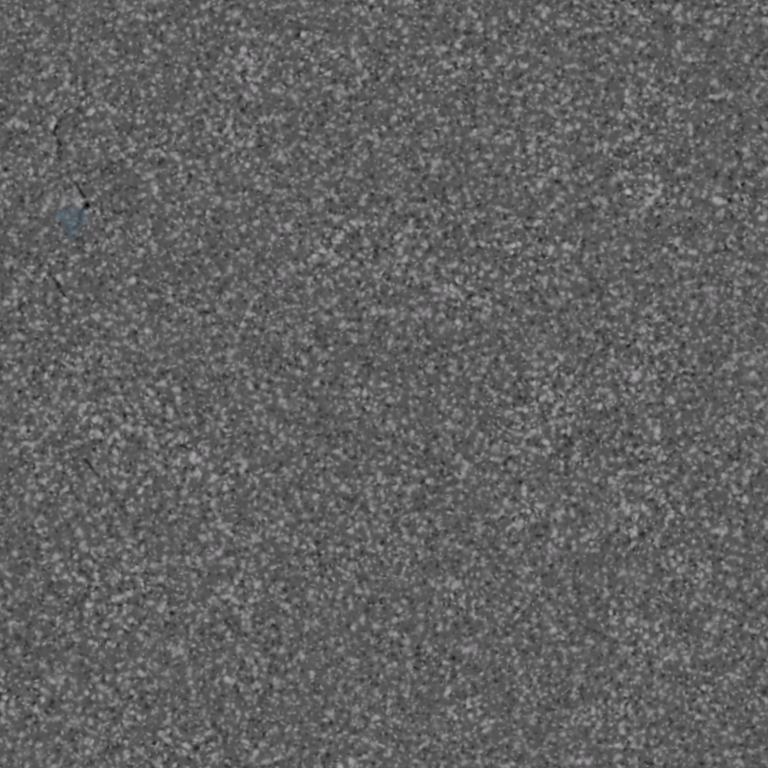
This texture is drawn by a Shadertoy shader. Its source:

```glsl
// Worn grey asphalt: dense pale grains and faint dark pits over a dark base,
// built by summing soft elongated spots in jittered cells at several scales.
// Slow patches vary the contrast; a broken crack with a bluish chip runs at left.

const vec3  STONE_TINT   = vec3(1.004, 0.991, 1.004);
const vec3  CHIP_COLOR   = vec3(0.33, 0.39, 0.43);
const float BASE_GREY    = 0.334;
const float GRAIN_FREQ   = 104.0;  // cells across the canvas
const float GRAIN_GAIN   = 0.27;
const float GRIT_FREQ    = 156.0;
const float GRIT_GAIN    = 0.19;
const float PIT_FREQ     = 128.0;
const float PIT_GAIN     = 0.14;
const float PATCH_FREQ   = 13.0;
const float PEBBLE_FREQ  = 34.0;
const float PEBBLE_GAIN  = 0.04;
const float CRACK_WIDTH  = 0.0028;
const vec2  CHIP_CENTER  = vec2(0.094, 0.713);
const float CHIP_RADIUS  = 0.021;

// Four random values from a cell and a layer seed
vec4 hash4(vec2 cell, float seed) {
    vec4 p = fract(vec4(cell.xyx, cell.y + seed) * vec4(0.1031, 0.1030, 0.0973, 0.1099) + seed * 0.137);
    p += dot(p, p.wzxy + 33.33);
    return fract((p.xxyz + p.yzzw) * p.zywx);
}

// Sum of soft oval spots, one per cell, with random size, turn and weight
float grains(vec2 p, float seed) {
    vec2 home = floor(p);
    float sum = 0.0;
    for (int y = -1; y <= 1; y++) {
        for (int x = -1; x <= 1; x++) {
            vec2 cell = home + vec2(x, y);
            vec4 place = hash4(cell, seed);
            vec4 shape = hash4(cell, seed + 17.0);
            vec2 d = p - cell - place.xy;
            float turn = 6.2832 * shape.x;
            vec2 axis = vec2(cos(turn), sin(turn));
            float longRadius = mix(0.32, 0.50, shape.y);
            float shortRadius = longRadius * mix(0.55, 0.95, shape.z);
            vec2 q = vec2(dot(d, axis) / longRadius, dot(d, vec2(-axis.y, axis.x)) / shortRadius);
            sum += pow(place.z, 1.5) * exp(-dot(q, q));
        }
    }
    return sum;
}

// Signed sideways distance to a wavering vertical crack
float crackOffset(vec2 uv) {
    float path = 0.090 + 0.019 * cos(37.0 * (uv.y - 0.73))
               + 0.004 * sin(95.0 * uv.y) + 0.002 * sin(241.0 * uv.y);
    return uv.x - path;
}

// Distance to a line segment
float segment(vec2 p, vec2 a, vec2 b) {
    vec2 ab = b - a;
    return length(p - a - ab * clamp(dot(p - a, ab) / dot(ab, ab), 0.0, 1.0));
}

// Gentle shoulder that keeps overlapping bright grains from glaring
float softenHighlights(float grey) {
    float excess = max(grey - 0.46, 0.0);
    return min(grey, 0.46) + excess / (1.0 + 2.5 * excess);
}

void mainImage(out vec4 fragColor, in vec2 fragCoord) {
    vec2 uv = fragCoord / iResolution.y;

    // Slow patches of stronger and weaker speckle
    float patchiness = grains(uv * PATCH_FREQ, 3.0);
    float contrast = 0.90 + 0.7 * min(patchiness, 0.5);

    // Pale grains, finer grit, dark pits and a few larger pebbles
    float light = GRAIN_GAIN * grains(uv * GRAIN_FREQ, 11.0)
                + GRIT_GAIN * grains(uv * GRIT_FREQ + 2.7, 61.0);
    float pits = PIT_GAIN * grains(uv * PIT_FREQ + 5.3, 29.0);
    float pebbles = smoothstep(0.6, 0.95, grains(uv * PEBBLE_FREQ, 47.0));
    float grey = BASE_GREY + contrast * (light - pits) + PEBBLE_GAIN * pebbles;
    grey = softenHighlights(grey);

    // Broken crack with a pale rim, and a short nick lower down
    float offset = crackOffset(uv);
    float span = smoothstep(0.58, 0.61, uv.y) * (1.0 - smoothstep(0.88, 0.91, uv.y));
    float broken = smoothstep(-0.8, 0.5, sin(61.0 * uv.y + 1.0) + 0.6 * sin(143.0 * uv.y));
    float crack = span * broken * exp(-pow(offset / CRACK_WIDTH, 2.0));
    float rim = span * broken * exp(-pow((offset + 2.5 * CRACK_WIDTH) / CRACK_WIDTH, 2.0));
    float nick = exp(-pow(segment(uv, vec2(0.111, 0.402), vec2(0.129, 0.379)) / CRACK_WIDTH, 2.0));
    grey += 0.05 * rim - 0.17 * max(crack, nick);

    // Ragged bluish chip beside the crack
    vec2 toChip = uv - CHIP_CENTER;
    float angle = atan(toChip.y, toChip.x);
    float edge = CHIP_RADIUS * (1.0 + 0.22 * sin(3.0 * angle) + 0.12 * sin(7.0 * angle + 1.0));
    float chip = 1.0 - smoothstep(edge - 0.006, edge + 0.002, length(toChip));

    vec3 color = grey * STONE_TINT;
    color = mix(color, CHIP_COLOR * (0.6 + grey), 0.7 * chip);
    fragColor = vec4(clamp(color, 0.0, 1.0), 1.0);
}
```
